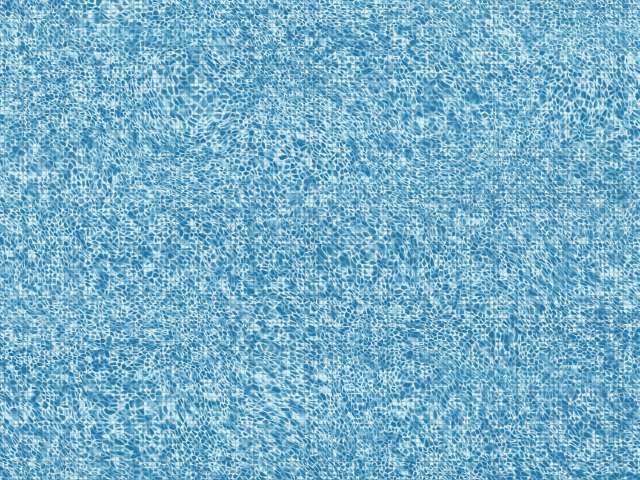
This texture is drawn by a Shadertoy shader. Its source:

```glsl
const vec3 DEEP = vec3(0.10, 0.46, 0.67);
const vec3 WATER = vec3(0.47, 0.735, 0.85);
const vec3 GLINT = vec3(0.84, 0.95, 0.98);
const vec3 GROUT = vec3(0.25, 0.44, 0.54);
const vec3 TURQUOISE = vec3(0.36, 0.75, 0.88);
const float TILES = 104.0;          // tiles per canvas height
const vec2 RIPPLES = vec2(84.0, 132.0); // ripple cells along and across the drift
const float DRIFT = -0.7;           // main ripple direction in radians

vec2 hash2(vec2 p) {
    vec3 q = fract(p.xyx * vec3(0.1031, 0.1030, 0.0973));
    q += dot(q, q.yzx + 33.33);
    return fract((q.xx + q.yz) * q.zy);
}

float noise(vec2 p) {
    vec2 cell = floor(p);
    vec2 f = fract(p);
    f = f * f * (3.0 - 2.0 * f);
    float low = mix(hash2(cell).x, hash2(cell + vec2(1, 0)).x, f.x);
    float high = mix(hash2(cell + vec2(0, 1)).x, hash2(cell + vec2(1, 1)).x, f.x);
    return mix(low, high, f.y);
}

vec2 warp(vec2 p, float amount) {
    return amount * (vec2(noise(p), noise(p + 41.7)) - 0.5);
}

// Gap between the two nearest cell centres: zero on the cell borders
float cellGap(vec2 p) {
    vec2 cell = floor(p);
    float nearest = 9.0, second = 9.0;
    for (int y = -1; y <= 1; y++)
    for (int x = -1; x <= 1; x++) {
        vec2 id = cell + vec2(x, y);
        float d = length(id + hash2(id) - p);
        second = min(second, max(nearest, d));
        nearest = min(nearest, d);
    }
    return second - nearest;
}

// Tile joints, each row and column with its own strength
float groutMask(vec2 p) {
    vec2 fromJoint = 0.5 - abs(fract(p) - 0.5);
    vec2 joint = 1.0 - smoothstep(0.06, 0.26, fromJoint);
    vec2 id = floor(p + 0.5);
    vec2 strength = vec2(hash2(vec2(id.x, 7.0)).x, hash2(vec2(id.y, 19.0)).y);
    joint *= 0.45 + 0.65 * strength;
    return min(max(joint.x, joint.y), 1.0);
}

vec3 poolColor(vec2 p) {
    // Gently bent and stretched ripple space
    vec2 bent = p + warp(p * 6.0, 0.055) + warp(p * 50.0, 0.008);
    vec2 along = vec2(cos(DRIFT), sin(DRIFT));
    vec2 across = vec2(-along.y, along.x);
    vec2 ripple = vec2(dot(bent, along), dot(bent, across)) * RIPPLES + 200.0;

    // Broken caustic glints over uneven depth
    float net = 1.0 - smoothstep(0.0, 0.5, cellGap(ripple));
    float glint = net * (0.2 + 1.4 * noise(ripple * 0.9 + 77.0));
    float depth = noise(ripple * 1.2 + 31.0) - 0.5;
    float band = noise(vec2(p.x * 1.6, p.y * 15.0) + 5.0) - 0.5;
    float liveliness = 0.85 + 0.35 * noise(p * vec2(3.0, 12.0) + 60.0);
    float tone = 0.555 + liveliness * (0.80 * (glint - 0.43) + 0.72 * depth) + 0.12 * band;
    tone = clamp(tone, 0.0, 1.0);

    vec3 color = mix(DEEP, WATER, min(tone * 2.0, 1.0));
    color = mix(color, GLINT, max(tone * 2.0 - 1.0, 0.0));

    // Faint turquoise drifts and the tiled floor
    float drift = smoothstep(0.7, 0.95, noise(p * vec2(3.0, 14.0) + 90.0));
    color = mix(color, TURQUOISE, 0.15 * drift);
    float floorView = 0.64 - 0.3 * net - 0.2 * band;
    return mix(color, GROUT, floorView * groutMask(p * TILES));
}

void mainImage(out vec4 fragColor, in vec2 fragCoord) {
    // Four samples smooth the fine edges
    vec3 sum = vec3(0.0);
    for (int i = 0; i < 4; i++) {
        vec2 offset = vec2(i % 2, i / 2) * 0.5 - 0.25;
        sum += poolColor((fragCoord + offset) / iResolution.y);
    }
    fragColor = vec4(sum * 0.25, 1.0);
}
```
